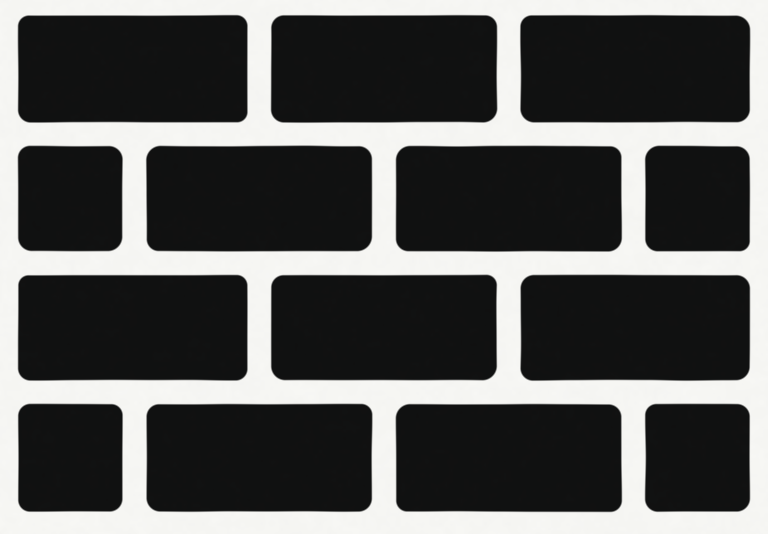
Give the GLSL for this pattern, as a Shadertoy shader.

```glsl
// A wall of black rounded bricks in running bond on warm white mortar.
// Each point finds its row and column, then a rounded-box distance with
// slightly uneven corners and edges decides between brick and mortar.

const vec2 PITCH = vec2(0.4672, 0.2416);      // joint to joint; canvas height is 1
const float HALF_JOINT = 0.0224;
const float MIDDLE_JOINT = 0.5072;            // height of the central bed joint
const float WALL_HALF_WIDTH = 0.685;
const vec2 WALL_Y = vec2(0.042, 0.971);       // bottom and top of the wall
const vec2 CORNER_RADIUS = vec2(0.019, 0.028);
const vec3 MORTAR = vec3(0.963, 0.963, 0.952);
const vec3 BRICK = vec3(0.064, 0.067, 0.067);

float hash(vec2 p) {
    vec3 q = fract(p.xyx * 0.1031);
    q += dot(q, q.yzx + 33.33);
    return fract((q.x + q.y) * q.z);
}

float valueNoise(vec2 p) {
    vec2 cell = floor(p), f = fract(p);
    f = f * f * (3.0 - 2.0 * f);
    float low = mix(hash(cell), hash(cell + vec2(1.0, 0.0)), f.x);
    float high = mix(hash(cell + vec2(0.0, 1.0)), hash(cell + 1.0), f.x);
    return mix(low, high, f.y);
}

float roundedBox(vec2 p, vec2 halfSize, float radius) {
    vec2 q = abs(p) - halfSize + radius;
    return length(max(q, 0.0)) + min(max(q.x, q.y), 0.0) - radius;
}

// Signed distance to the brick that owns p; x is measured from the wall's middle.
float brickDistance(vec2 p) {
    float row = clamp(floor((p.y - MIDDLE_JOINT) / PITCH.y) + 2.0, 0.0, 3.0);
    float shift = 0.5 * mod(row, 2.0);
    float firstColumn = shift > 0.0 ? -1.0 : -2.0;
    float column = clamp(floor(p.x / PITCH.x + shift), firstColumn, 1.0);

    // Joints bound the inner sides, the wall outline bounds the outer ones.
    vec2 low = vec2(column - shift, row - 2.0) * PITCH + vec2(0.0, MIDDLE_JOINT);
    vec2 high = low + PITCH - HALF_JOINT;
    low += HALF_JOINT;
    if (column == firstColumn) low.x = -WALL_HALF_WIDTH;
    if (column == 1.0) high.x = WALL_HALF_WIDTH;
    if (row == 0.0) low.y = WALL_Y.x;
    if (row == 3.0) high.y = WALL_Y.y;

    // Every corner has its own radius.
    vec2 local = p - 0.5 * (low + high);
    vec2 corner = step(0.0, local);
    float chance = hash(vec2(column, row) * 2.0 + corner + 17.0);
    float radius = mix(CORNER_RADIUS.x, CORNER_RADIUS.y, chance);
    return roundedBox(local, 0.5 * (high - low), radius);
}

void mainImage(out vec4 fragColor, in vec2 fragCoord) {
    vec2 p = fragCoord / iResolution.y;
    float aspect = iResolution.x / iResolution.y;

    // Slightly uneven brick edges
    float wobble = (valueNoise(p * 14.0) - 0.5) * 0.0016;
    float d = brickDistance(p - vec2(0.5 * aspect, 0.0)) + wobble;
    float softness = max(0.0021, 0.75 / iResolution.y);
    float coverage = 1.0 - smoothstep(-softness, softness, d);

    // Faint mottling, stronger on the mortar
    float mottle = valueNoise(p * 45.0) + valueNoise(p * 110.0) - 1.0;
    vec3 color = mix(MORTAR + 0.007 * mottle, BRICK + 0.003 * mottle, coverage);
    fragColor = vec4(color, 1.0);
}
```
